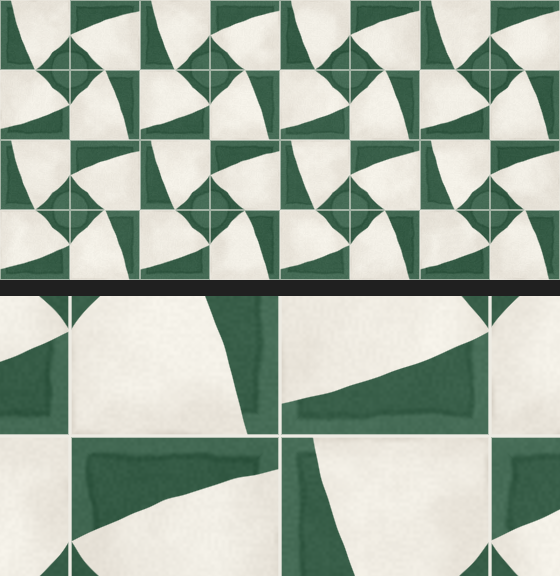
Top: the whole. Bottom: its middle third, enlarged.
Reproduce this pattern procedurally as a WebGL 1 fragment shader.

```glsl
precision highp float;
// Cement tiles in green and cream: four turned tiles form a pinwheel around a diamond.
uniform vec2 u_resolution;

const float TILES_DOWN = 4.0;      // two pinwheels down, four across at 2:1
const float BLADE_WIDE = 0.5;      // blade width at the diamond tip
const float BLADE_NARROW = 0.155;  // blade width at the far end
const float BLADE_BOW = 0.14;
const float DIAMOND_SIZE = 0.5;
const float DIAMOND_PINCH = 0.02;
const float EDGE_WOBBLE = 0.012;
const float GROUT_HALF = 0.008;
const float RIM_WIDTH = 0.09;      // paler pigment along the tile border
const float ARC_RADIUS = 0.25;     // paler pigment at the diamond centre

const vec3 CREAM_LIGHT = vec3(0.955, 0.943, 0.908);
const vec3 CREAM_WORN = vec3(0.905, 0.885, 0.845);
const vec3 CREAM_DIRT = vec3(0.78, 0.75, 0.70);
const vec3 GREEN_DEEP = vec3(0.205, 0.355, 0.270);
const vec3 GREEN_PALE = vec3(0.275, 0.425, 0.340);
const vec3 GROUT = vec3(0.93, 0.92, 0.89);

float hash(vec2 p) {
  return fract(sin(dot(p, vec2(127.1, 311.7))) * 43758.5453);
}

float noise(vec2 p) {
  vec2 i = floor(p), f = fract(p);
  f = f * f * (3.0 - 2.0 * f);
  return mix(mix(hash(i), hash(i + vec2(1.0, 0.0)), f.x),
             mix(hash(i + vec2(0.0, 1.0)), hash(i + 1.0), f.x), f.y);
}

float fbm(vec2 p) {
  float sum = 0.0, amp = 0.5;
  for (int i = 0; i < 4; i++) {
    sum += amp * noise(p);
    p = p * 2.03 + 17.3;
    amp *= 0.5;
  }
  return sum / 0.9375;
}

// Turns any quadrant of the pinwheel onto its upper left one.
vec2 toUpperLeft(vec2 c) {
  if (c.x > 0.0 && c.y > 0.0) return vec2(-c.y, c.x);
  if (c.x > 0.0) return -c;
  if (c.y < 0.0) return vec2(c.y, -c.x);
  return c;
}

// Signed distance to the blade on the left, negative inside.
float bladeDistance(vec2 q) {
  float edge = mix(BLADE_WIDE, BLADE_NARROW, q.y) - BLADE_BOW * q.y * (1.0 - q.y);
  return (q.x - edge) * 0.93;
}

// Signed distance to the diamond quarter in the lower right corner.
float diamondDistance(vec2 q) {
  vec2 leg = vec2(1.0 - q.x, q.y);
  float along = clamp(abs(leg.x - leg.y) / DIAMOND_SIZE, 0.0, 1.0);
  float pinch = DIAMOND_PINCH * sin(3.14159 * along);
  return (leg.x + leg.y - DIAMOND_SIZE) * 0.7071 + pinch;
}

float coverage(float d, float softness) {
  return clamp(0.5 - d / softness, 0.0, 1.0);
}

void main() {
  float pixel = TILES_DOWN / u_resolution.y;
  vec2 t = gl_FragCoord.xy / u_resolution.y * TILES_DOWN;
  vec2 id = floor(t);
  vec2 q = toUpperLeft(mod(t, 2.0) - 1.0) + vec2(1.0, 0.0);
  vec2 seed = q + 13.0 * vec2(hash(id), hash(id + 5.7));

  float tone = hash(id + 2.3) - 0.5;
  float mottle = fbm(seed * 5.0);
  float grain = noise(seed * 60.0) - 0.5;
  vec2 inset = min(q, 1.0 - q);
  float border = min(inset.x, inset.y);

  // Hand-poured outline
  float wobble = EDGE_WOBBLE * (noise(seed * 9.0) - 0.5);
  float blade = bladeDistance(q) + wobble;
  float diamond = diamondDistance(q) + wobble;
  float green = coverage(min(blade, diamond), pixel * 1.3);

  // Cream: worn towards the border, with dirt next to the joints
  float wear = 1.0 - smoothstep(0.02, 0.30, border + 0.30 * (mottle - 0.5));
  float cloud = smoothstep(0.35, 0.75, fbm(seed * 2.5 + 31.0));
  vec3 cream = mix(CREAM_LIGHT, CREAM_WORN, clamp(0.75 * wear + 0.5 * cloud, 0.0, 1.0));
  float dirt = (1.0 - smoothstep(0.0, 0.04, border)) * smoothstep(0.4, 0.8, mottle);
  cream = mix(cream, CREAM_DIRT, 0.55 * dirt) + 0.025 * grain + 0.012 * tone;

  // Green: pale rim on blades, pale core in the diamond, dark line between
  float rim = border - RIM_WIDTH + 0.07 * (mottle - 0.5);
  float core = length(vec2(1.0 - q.x, q.y)) - ARC_RADIUS + 0.08 * (mottle - 0.5);
  float band = blade < diamond ? rim : core;
  float pale = 1.0 - smoothstep(-0.015, 0.015, band);
  float line = 1.0 - smoothstep(0.0, 0.025, abs(band - 0.02));
  vec3 pigment = mix(GREEN_DEEP, GREEN_PALE, clamp(0.85 * pale + 0.5 * (mottle - 0.4), 0.0, 1.0));
  pigment += 0.03 * grain + 0.025 * tone - 0.03 * line;

  vec3 color = mix(cream, pigment, green);
  color = mix(color, GROUT, coverage(border - GROUT_HALF, pixel));
  gl_FragColor = vec4(color, 1.0);
}
```
